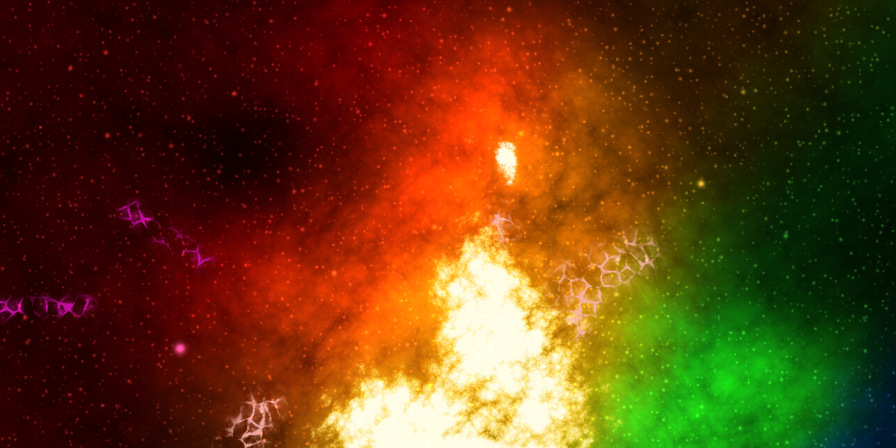
Give the GLSL for this background, as a Shadertoy shader.

```glsl
// A rainbow nebula: a hue ramp runs diagonally from red to blue, lit by soft
// elliptical glows and cellular clouds. Ragged tapered capsules form the hot
// core, warped cell borders the filaments, and jittered grids the stars.

const vec3 WHITE_HOT = vec3(1.0, 0.99, 0.90);
const vec3 GOLD = vec3(0.97, 0.70, 0.06);
const vec3 MAGENTA = vec3(0.75, 0.05, 0.62);
const vec3 PALE_PINK = vec3(0.97, 0.70, 0.68);

vec2 hash2(vec2 p) {
    vec3 q = fract(p.xyx * vec3(0.1031, 0.1030, 0.0973));
    q += dot(q, q.yzx + 33.33);
    return fract((q.xx + q.yz) * q.zy);
}

// Distances to the nearest and second nearest cell points
vec2 cellular(vec2 p) {
    vec2 cell = floor(p), local = fract(p), nearest = vec2(8.0);
    for (int y = -1; y <= 1; y++)
    for (int x = -1; x <= 1; x++) {
        vec2 offset = vec2(x, y);
        float d = length(offset + hash2(cell + offset) - local);
        nearest.y = min(nearest.y, max(nearest.x, d));
        nearest.x = min(nearest.x, d);
    }
    return nearest;
}

// Layered sines bend the plane so that cells lose their regular shape
vec2 warp(vec2 p, float frequency, float amount) {
    for (int i = 0; i < 4; i++) {
        p += amount * sin(p.yx * frequency + vec2(1.3, 4.1) * float(i + 1));
        frequency *= 1.9;
        amount *= 0.5;
    }
    return p;
}

// Fractal cellular clouds, centred near zero
float clouds(vec2 p, float scale) {
    float sum = 0.0, weight = 0.5;
    for (int i = 0; i < 5; i++) {
        sum += weight * (0.47 - cellular(p * scale + 17.0 * float(i)).x);
        p = mat2(0.8, 0.6, -0.6, 0.8) * p;
        scale *= 2.1;
        weight *= 0.65;
    }
    return sum;
}

float glow(vec2 p, vec2 center, vec2 radius) {
    vec2 q = (p - center) / radius;
    return exp(-dot(q, q));
}

float capsule(vec2 p, vec2 a, vec2 b, float ra, float rb) {
    vec2 pa = p - a, ba = b - a;
    float h = clamp(dot(pa, ba) / dot(ba, ba), 0.0, 1.0);
    return length(pa - ba * h) - mix(ra, rb, h);
}

float band(vec2 p, vec2 a, vec2 b, float width) {
    return smoothstep(width, 0.0, capsule(p, a, b, 0.0, 0.0));
}

vec3 spectrum(float t) {
    vec3 c = mix(vec3(1.0, 0.0, 0.01), vec3(1.0, 0.22, 0.01), smoothstep(0.16, 0.50, t));
    c = mix(c, vec3(1.0, 0.50, 0.01), smoothstep(0.50, 0.88, t));
    c = mix(c, vec3(0.60, 0.72, 0.01), smoothstep(0.98, 1.28, t));
    c = mix(c, vec3(0.07, 0.80, 0.08), smoothstep(1.18, 1.45, t));
    return mix(c, vec3(0.0, 0.36, 0.70), smoothstep(1.72, 1.98, t));
}

// One star per grid cell, with steeply varied brightness
float stars(vec2 p, float density, float radius) {
    vec2 cell = floor(p * density);
    vec2 center = (cell + 0.2 + 0.6 * hash2(cell + 41.0)) / density;
    float power = pow(hash2(cell + 97.0).x, 6.0);
    return power * glow(p, center, vec2(radius * (0.6 + 0.6 * power)));
}

void mainImage(out vec4 fragColor, in vec2 fragCoord) {
    vec2 p = fragCoord / iResolution.y;
    p.x *= 2.0 * iResolution.y / iResolution.x;
    vec2 bent = warp(p, 6.0, 0.025);
    float cloud = clouds(bent, 4.0);
    float detail = clouds(bent + 5.0, 17.0);

    // Broad light
    float light = 0.15;
    light += 0.52 * glow(p, vec2(1.13, 0.76), vec2(0.22, 0.22));
    light += 0.70 * glow(p, vec2(1.02, 0.44), vec2(0.30, 0.26));
    light += 0.45 * glow(p, vec2(0.80, 0.20), vec2(0.27, 0.24));
    light += 0.70 * glow(p, vec2(1.45, 0.06), vec2(0.32, 0.25));
    light += 0.28 * glow(p, vec2(1.74, 0.10), vec2(0.20, 0.17));
    light += 0.18 * glow(p, vec2(0.82, 0.88), vec2(0.25, 0.20));
    light += 0.18 * glow(p, vec2(0.55, 0.36), vec2(0.24, 0.17));
    light += 0.30 * glow(p, vec2(1.36, 0.46), vec2(0.20, 0.22));
    light -= 0.16 * glow(p, vec2(0.60, 0.65), vec2(0.18, 0.14));
    light -= 0.08 * glow(p, vec2(2.00, 0.35), vec2(0.20, 0.30));
    light *= max(0.1, 1.0 + 0.9 * cloud + 0.4 * detail);
    vec3 hue = spectrum(p.x - 0.7 * p.y + 0.15 * cloud);
    vec3 color = hue * max(light, 0.02);

    // Hot core and its golden halo
    float core = capsule(p, vec2(1.07, 0.42), vec2(1.13, 0.24), 0.025, 0.115);
    core = min(core, capsule(p, vec2(1.15, 0.24), vec2(1.21, 0.08), 0.08, 0.06));
    core = min(core, capsule(p, vec2(0.88, 0.02), vec2(1.18, -0.03), 0.09, 0.07));
    float halo = exp(-max(core, 0.0) * 10.0) * smoothstep(0.52, 0.32, p.y);
    color = mix(color, GOLD, 0.85 * halo * clamp(0.9 + cloud + detail, 0.0, 1.0));
    float ragged = core - 0.14 * cloud - 0.18 * detail;
    color = mix(color, vec3(1.0, 0.86, 0.25), 0.8 * smoothstep(0.06, -0.01, ragged));
    color = mix(color, WHITE_HOT, smoothstep(0.03, -0.06, ragged));
    float knot = length((p - vec2(1.133, 0.643)) * vec2(1.3, 0.8)) - 0.023;
    color += 0.4 * GOLD * exp(-max(knot, 0.0) * 45.0);
    color = mix(color, WHITE_HOT, smoothstep(0.012, -0.012, knot - 0.06 * detail));

    // Broken filaments
    vec2 border = cellular(warp(p, 25.0, 0.008) * 30.0);
    float strand = smoothstep(0.25, 0.0, border.y - border.x);
    strand = clamp(strand * (0.45 + 2.0 * detail) + 1.0 * detail, 0.0, 1.0);
    float violet = band(p, vec2(0.0, 0.31), vec2(0.19, 0.315), 0.038);
    violet += band(p, vec2(0.29, 0.53), vec2(0.45, 0.42), 0.038);
    float pink = band(p, vec2(1.11, 0.53), vec2(1.13, 0.48), 0.045);
    pink += band(p, vec2(1.27, 0.36), vec2(1.42, 0.43), 0.08);
    pink += band(p, vec2(1.29, 0.27), vec2(1.33, 0.36), 0.05);
    pink += band(p, vec2(0.53, 0.0), vec2(0.59, 0.09), 0.07);
    color = mix(color, MAGENTA, min(1.0, 1.3 * violet * strand));
    color = mix(color, PALE_PINK, min(0.9, 1.3 * pink * strand));

    // Scattered stars, and two bright ones
    float dust = 0.50 * stars(p, 80.0, 0.0026) + 0.55 * stars(p + 3.0, 36.0, 0.0032);
    dust += 0.8 * stars(p + 7.0, 11.0, 0.0045);
    color += dust * (hue * 0.6 + vec3(0.24, 0.20, 0.16));
    color += vec3(0.9, 0.35, 0.75) * glow(p, vec2(0.402, 0.222), vec2(0.011));
    color += vec3(0.8, 0.6, 0.2) * glow(p, vec2(1.565, 0.59), vec2(0.007));
    fragColor = vec4(clamp(color, 0.0, 1.0), 1.0);
}
```
